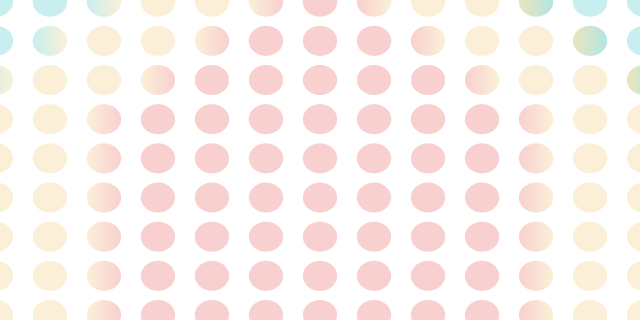
Reproduce this pattern procedurally as a WebGL 2 fragment shader.

```glsl
#version 300 es
precision highp float;

uniform vec2 u_resolution;
out vec4 outColor;

// Lengths are fractions of the canvas height
const vec2 SPACING = vec2(0.1688, 0.1224);
const vec2 RADII = vec2(0.0536, 0.0469);
const float BOTTOM_ROW_Y = 0.0156;

// Colour bands, counted in columns outward from the centre
const float FIRST_SLOPED_ROW = 5.0;
const float CREAM_START = 4.0;
const float AQUA_START = 7.0;

const vec3 WHITE = vec3(1.0);
const vec3 PINK = vec3(0.973, 0.814, 0.814);
const vec3 CREAM = vec3(0.984, 0.942, 0.843);
const vec3 AQUA = vec3(0.785, 0.932, 0.940);
const vec3 DEEP_CREAM = vec3(0.930, 0.895, 0.735);
const vec3 DEEP_AQUA = vec3(0.695, 0.900, 0.895);

// Approximate signed distance to an axis-aligned ellipse
float ellipseDistance(vec2 p, vec2 radii) {
    float scaled = length(p / radii);
    float slope = length(p / (radii * radii));
    return scaled * (scaled - 1.0) / max(slope, 1e-4);
}

// Band colour of a dot; outward runs 0 to 1 across it, away from the centre
vec3 dotColor(vec2 cell, float outward) {
    float climb = max(cell.y - FIRST_SLOPED_ROW, 0.0);
    float band = abs(cell.x) + climb;
    float toCream = clamp(band - CREAM_START + outward, 0.0, 1.0);
    float toAqua = clamp(band - AQUA_START + outward, 0.0, 1.0);

    // Blended dots on the right edge of the cream band are deeper
    bool deep = cell.x > 0.0 && band == AQUA_START;
    vec3 cream = deep ? DEEP_CREAM : CREAM;
    vec3 aqua = deep ? DEEP_AQUA : AQUA;
    return mix(mix(PINK, cream, toCream), aqua, toAqua);
}

void main() {
    // Horizontally centred, with the vertical origin on the bottom row
    vec2 p = (gl_FragCoord.xy - vec2(0.5 * u_resolution.x, 0.0)) / u_resolution.y;
    p.y -= BOTTOM_ROW_Y;

    // Nearest dot and the offset from its middle
    vec2 cell = floor(p / SPACING + 0.5);
    vec2 local = p - cell * SPACING;

    float side = cell.x < 0.0 ? -1.0 : 1.0;
    float outward = clamp(0.5 + 0.5 * side * local.x / RADII.x, 0.0, 1.0);

    // Antialiased fill
    float pixel = 1.0 / u_resolution.y;
    float coverage = clamp(0.5 - ellipseDistance(local, RADII) / pixel, 0.0, 1.0);
    outColor = vec4(mix(WHITE, dotColor(cell, outward), coverage), 1.0);
}
```
